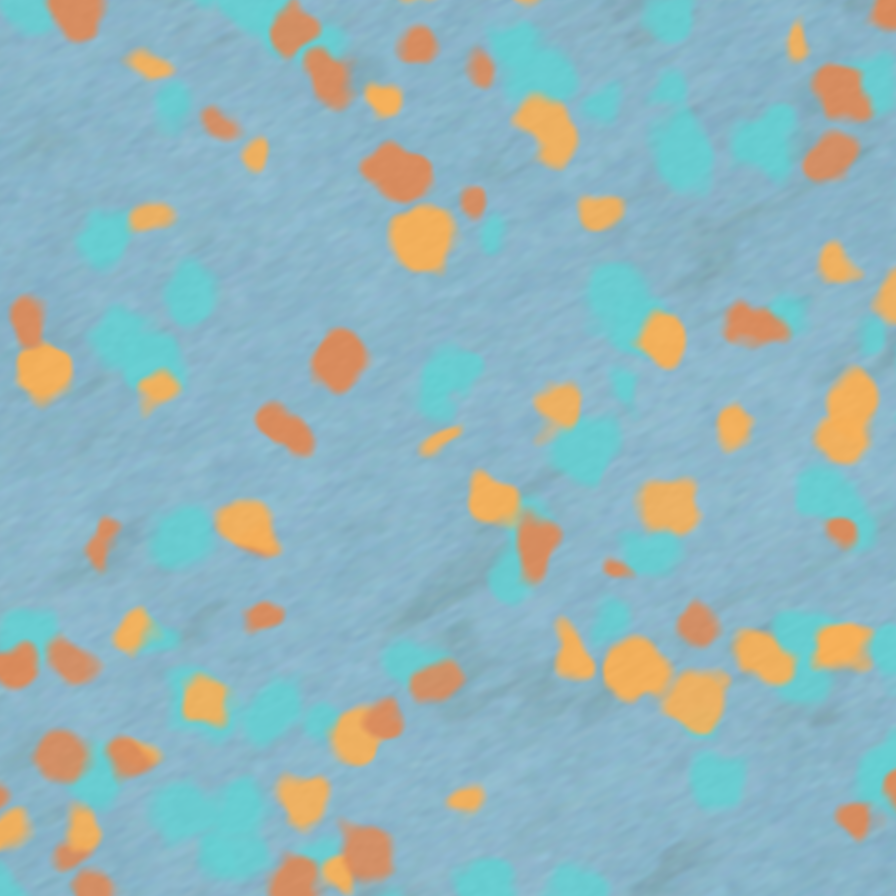
Give the GLSL for this texture, as a WebGL 2 fragment shader.

```glsl
#version 300 es
precision highp float;
// Soft clustered flecks of orange, rust and turquoise on mottled blue paper.

uniform vec2 u_resolution;
out vec4 fragColor;

const vec3 PAPER = vec3(0.545, 0.713, 0.790);
const vec3 SMUDGE = vec3(0.470, 0.615, 0.650);
const vec3 TURQUOISE = vec3(0.395, 0.812, 0.822);
const vec3 ORANGE = vec3(0.965, 0.690, 0.345);
const vec3 RUST = vec3(0.853, 0.545, 0.360);
const float GRID = 12.0;

// Integer hash: four random values in 0..1 for a cell and a seed
vec4 hash4(vec2 cell, float seed) {
    uvec4 v = uvec4(ivec4(ivec2(cell), int(seed), 17));
    v = v * 1664525u + 1013904223u;
    v += v.yzxy * v.wxyz;
    v ^= v >> 16u;
    v += v.yzxy * v.wxyz;
    v ^= v >> 16u;
    return vec4(v >> 8u) / 16777216.0;
}

// Smooth value noise, one independent channel per component
vec4 noise4(vec2 p, float seed) {
    vec2 i = floor(p);
    vec2 f = fract(p);
    f = f * f * (3.0 - 2.0 * f);
    vec4 low = mix(hash4(i, seed), hash4(i + vec2(1, 0), seed), f.x);
    vec4 high = mix(hash4(i + vec2(0, 1), seed), hash4(i + vec2(1, 1), seed), f.x);
    return mix(low, high, f.y);
}

vec2 rotate(vec2 p, float angle) {
    float c = cos(angle), s = sin(angle);
    return vec2(c * p.x + s * p.y, c * p.y - s * p.x);
}

// Approximate signed distance to an ellipse
float ellipseDistance(vec2 p, vec2 radii) {
    float k = length(p / radii);
    return (k - 1.0) * min(radii.x, radii.y);
}

// Mottled paper with slanted fibres and faint grey smudges
vec3 paper(vec2 p) {
    vec2 slanted = rotate(p, 0.5);
    float broad = noise4(p * 3.5, 1.0).x - 0.5;
    float cloud = noise4(slanted * vec2(9.0, 18.0), 2.0).x;
    float streak = noise4(slanted * vec2(22.0, 60.0), 3.0).x;
    vec4 fibre = noise4(slanted * vec2(65.0, 150.0), 4.0) - 0.5;
    vec3 color = PAPER + broad * vec3(0.030, 0.020, 0.016);
    float smudge = smoothstep(0.50, 0.95, cloud) * smoothstep(0.35, 0.90, streak);
    color = mix(color, SMUDGE, 0.65 * smudge);
    color += 0.030 * (streak - 0.5);
    return color + fibre.w * 0.032 + fibre.xyz * 0.026;
}

// One layer of scattered grains, painted over the colour below
vec3 scatter(vec3 color, vec2 p, float seed, float density, vec2 sizes,
             float blur, float opacity, vec3 tint, vec3 altTint, float altShare) {
    vec2 home = floor(p * GRID);
    for (int j = -1; j <= 1; j++) {
        for (int i = -1; i <= 1; i++) {
            vec2 cell = home + vec2(i, j);
            vec4 place = hash4(cell, seed);
            vec4 form = hash4(cell, seed + 1.0);
            float cluster = noise4(cell * 0.36, 9.0).x;
            float chance = density * (0.25 + 1.5 * cluster);
            if (place.z > chance) continue;

            bool isAlt = form.x < altShare;
            float radius = mix(sizes.x, sizes.y, form.y) * (isAlt ? 0.92 : 1.0);
            float stretch = mix(0.84, 1.22, form.z);
            vec2 offset = rotate(p - (cell + place.xy) / GRID, form.w * 3.14159);
            float d = ellipseDistance(offset, radius * vec2(stretch, 1.0 / stretch));
            float cover = 1.0 - smoothstep(-blur, blur, d);
            float strength = opacity * mix(0.90, 1.0, place.w);
            color = mix(color, isAlt ? altTint : tint, cover * strength);
        }
    }
    return color;
}

void main() {
    vec2 p = gl_FragCoord.xy / min(u_resolution.x, u_resolution.y);

    // Uneven outlines come from bending the plane
    vec2 bend = noise4(p * 32.0, 5.0).xy - 0.5;
    vec2 ripple = noise4(p * 75.0, 6.0).xy - 0.5;
    vec2 warped = p + 0.023 * bend + 0.005 * ripple;

    vec3 color = paper(p);
    color = scatter(color, warped, 20.0, 0.33, vec2(0.018, 0.038),
                    0.010, 0.94, TURQUOISE, TURQUOISE, 0.0);
    color = scatter(color, warped, 30.0, 0.25, vec2(0.015, 0.036),
                    0.0075, 1.0, ORANGE, RUST, 0.42);
    color = scatter(color, warped, 40.0, 0.24, vec2(0.015, 0.035),
                    0.0075, 1.0, ORANGE, RUST, 0.42);

    // Fine surface grain over everything
    float grain = noise4(rotate(p, 0.5) * vec2(90.0, 180.0), 7.0).x - 0.5;
    fragColor = vec4(color + 0.018 * grain, 1.0);
}
```
